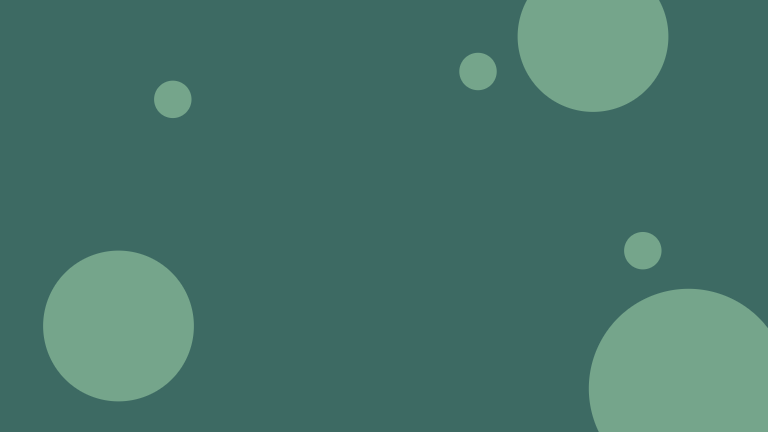
Reproduce this background procedurally as a WebGL 1 fragment shader.

```glsl
precision highp float;

uniform vec2 u_resolution;

#define GROUND_COLOR vec3(0.239, 0.416, 0.388)
#define DISC_COLOR vec3(0.459, 0.647, 0.545)
#define SMALL_RADIUS 0.0433
#define MEDIUM_RADIUS 0.1745
#define LARGE_RADIUS 0.2308

// Signed distance to a disc, negative inside
float disc(vec2 p, vec2 center, float radius) {
  return length(p - center) - radius;
}

// Union of all discs, in units of the canvas height
float discField(vec2 p) {
  float small = disc(p, vec2(0.400, 0.770), SMALL_RADIUS);
  small = min(small, disc(p, vec2(1.1065, 0.8345), SMALL_RADIUS));
  small = min(small, disc(p, vec2(1.488, 0.4197), SMALL_RADIUS));

  float medium = disc(p, vec2(1.3727, 0.9155), MEDIUM_RADIUS);
  medium = min(medium, disc(p, vec2(0.2743, 0.2454), MEDIUM_RADIUS));

  float large = disc(p, vec2(1.5938, 0.1007), LARGE_RADIUS);
  return min(small, min(medium, large));
}

void main() {
  vec2 p = gl_FragCoord.xy / u_resolution.y;

  // Edge softened over one pixel
  float pixel = 1.0 / u_resolution.y;
  float coverage = clamp(0.5 - discField(p) / pixel, 0.0, 1.0);

  gl_FragColor = vec4(mix(GROUND_COLOR, DISC_COLOR, coverage), 1.0);
}
```
